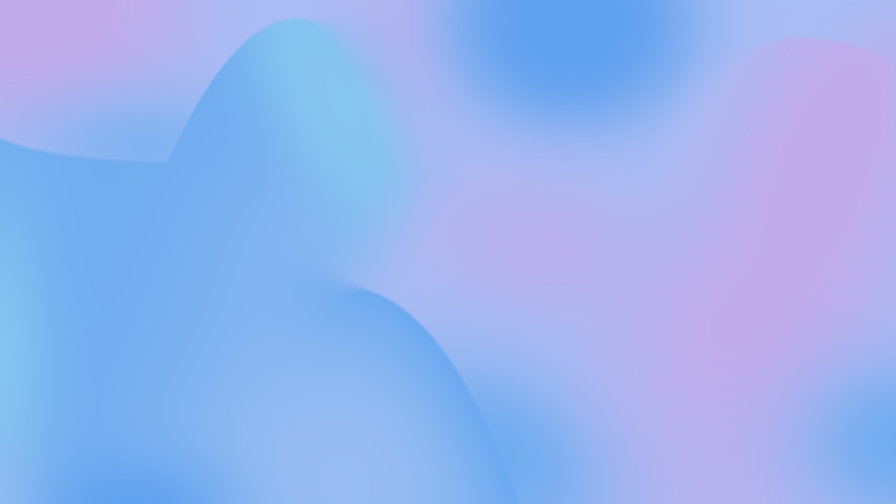
Give the GLSL for this background, as a Shadertoy shader.

```glsl
#define LAVENDER vec3(0.66, 0.74, 0.955)
#define PINK     vec3(0.76, 0.67, 0.92)
#define BLUE     vec3(0.44, 0.675, 0.94)
#define DEEP     vec3(0.37, 0.63, 0.935)
#define CYAN     vec3(0.53, 0.775, 0.94)
#define MIST     vec3(0.61, 0.745, 0.95)
#define EDGE     0.005

// Soft ellipse: lean shears it sideways, flatness widens its core
float glow(vec2 p, vec2 center, vec2 radius, float lean, float flatness) {
    vec2 q = p - center;
    q.x -= lean * q.y;
    q /= radius;
    return exp(-pow(dot(q, q) + 1e-6, flatness));
}

float smoothMax(float a, float b, float k) {
    float h = max(k - abs(a - b), 0.0) / k;
    return max(a, b) + h * h * k * 0.25;
}

// Coverage below a ridge, from the signed height under it
float below(float depth, float blur) {
    return smoothstep(-blur, blur, depth);
}

vec3 skyColor(vec2 p) {
    vec3 c = LAVENDER;
    c = mix(c, PINK, 0.45 * glow(p, vec2(0.79, 0.95), vec2(0.12, 0.2), 0.0, 1.0));
    c = mix(c, PINK, glow(p, vec2(0.06, 0.99), vec2(0.33, 0.25), 0.0, 1.8));
    c = mix(c, mix(BLUE, MIST, 0.4), glow(p, vec2(0.29, 0.71), vec2(0.23, 0.11), 0.0, 1.0));
    c = mix(c, PINK, 0.5 * glow(p, vec2(1.8, 0.9), vec2(0.14, 0.08), 0.0, 1.0));
    return mix(c, DEEP, glow(p, vec2(1.134, 0.96), vec2(0.255, 0.225), 0.0, 1.8));
}

vec3 rightHillColor(vec2 p) {
    vec3 c = mix(LAVENDER, PINK, 0.12);
    return mix(c, PINK, glow(p, vec2(1.64, 0.68), vec2(0.21, 0.46), 0.3, 1.3));
}

// Glows spread over the lower right of the canvas
vec3 addLowerGlows(vec3 c, vec2 p) {
    c = mix(c, PINK, 0.65 * glow(p, vec2(1.08, 0.51), vec2(0.24, 0.15), -0.4, 1.0));
    c = mix(c, PINK, 0.85 * glow(p, vec2(1.47, 0.35), vec2(0.21, 0.19), 0.3, 1.0));
    c = mix(c, PINK, 0.45 * glow(p, vec2(1.42, 0.04), vec2(0.2, 0.22), 0.0, 1.0));
    c = mix(c, BLUE, glow(p, vec2(1.80, 0.12), vec2(0.2, 0.16), 0.0, 1.1));
    return mix(c, BLUE, glow(p, vec2(0.99, 0.1), vec2(0.2, 0.19), -0.4, 1.1));
}

vec3 leftHillColor(vec2 p) {
    vec3 c = BLUE;
    c = mix(c, MIST, 0.4 * glow(p, vec2(0.62, 0.52), vec2(0.22, 0.22), 0.0, 1.0));
    c = mix(c, MIST, 0.95 * glow(p, vec2(0.68, 0.05), vec2(0.36, 0.36), 0.0, 1.1));
    c = mix(c, CYAN, glow(p, vec2(0.68, 0.8), vec2(0.16, 0.33), -0.45, 1.4));
    c = mix(c, CYAN, 0.9 * glow(p, vec2(0.0, 0.29), vec2(0.1, 0.32), 0.0, 1.0));
    c = mix(c, MIST, 0.7 * glow(p, vec2(0.0, 0.0), vec2(0.1, 0.12), 0.0, 1.0));
    return mix(c, DEEP, 0.9 * glow(p, vec2(0.27, -0.01), vec2(0.18, 0.1), 0.0, 1.0));
}

void mainImage(out vec4 fragColor, in vec2 fragCoord) {
    vec2 p = fragCoord / iResolution.xy * vec2(16.0 / 9.0, 1.0);

    // Sky and right hill
    float rx = p.x - 1.574;
    float rightRidge = 0.926 - (rx < 0.0 ? 3.5 : 1.1) * rx * rx;
    float rightBlur = mix(0.09, EDGE, smoothstep(1.34, 1.55, p.x));
    vec3 color = mix(skyColor(p), rightHillColor(p), below(rightRidge - p.y, rightBlur));
    color = addLowerGlows(color, p);

    // Left hill: low shelf, steep rise, and a right flank that melts away
    float lx = p.x - 0.59;
    float shelf = 0.674 + 0.052 * exp(-8.0 * p.x);
    float leftRidge = smoothMax(shelf, 0.963 - 4.3 * lx * lx, 0.02);
    float leftBlur = EDGE + 0.2 * smoothstep(0.6, 0.82, p.x);
    float flank = p.x + 0.6 * max(0.65 - p.y, 0.0);
    float leftMask = below(leftRidge - p.y, leftBlur) * (1.0 - smoothstep(0.72, 0.95, flank));
    vec3 hill = leftHillColor(p);
    color = mix(color, hill, leftMask);

    // Front hill: shaded along its rim, dissolving to the left
    float fx = max(p.x - 0.66, 0.0);
    float slope = 9.9 * pow(fx, 1.31);
    float depth = (0.433 - 4.29 * pow(fx, 2.31) - p.y) / sqrt(1.0 + slope * slope);
    float crisp = smoothstep(0.56, 0.74, p.x);
    float shade = exp(-max(depth, 0.0) / 0.085) * smoothstep(0.45, 0.72, p.x);
    vec3 front = mix(hill, mix(BLUE, DEEP, 0.3), shade);
    color = mix(color, front, below(depth, mix(0.12, EDGE, crisp)));

    fragColor = vec4(color, 1.0);
}
```
